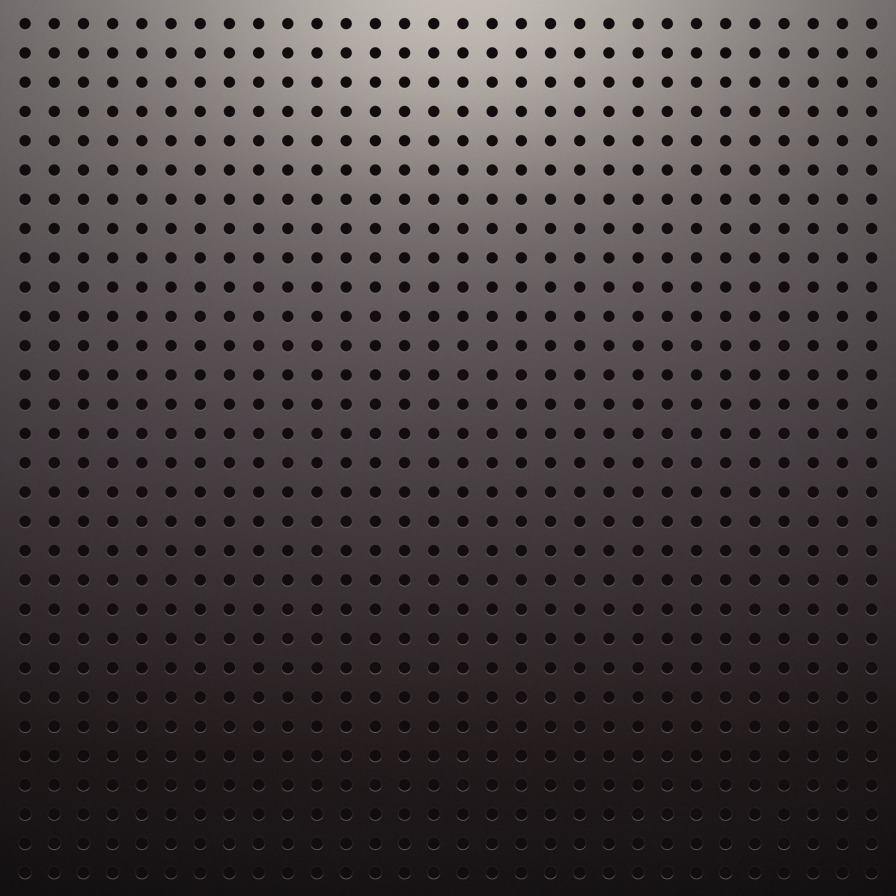
Reproduce this texture procedurally as a WebGL 2 fragment shader.

```glsl
#version 300 es
precision highp float;
// Perforated dark metal sheet: a vertical colour ramp with a soft glow at the
// top centre, punched by a regular grid of round holes. Each hole has a thin
// lit lower lip that shows more strongly where the sheet is dark.

uniform vec2 u_resolution;
out vec4 fragColor;

const vec2 HOLE_COUNT = vec2(30.0, 30.0);
const vec2 FIRST_HOLE = vec2(0.0280, 0.0262);
const vec2 PITCH = vec2(0.03258, 0.03267);
const float HOLE_RADIUS = 0.0063;
const float LIP_RADIUS = 0.0071;
const float LIP_WIDTH = 0.0010;
const float LIP_LIGHT_LOW = 0.27;
const float LIP_LIGHT_HIGH = 0.06;

const vec3 HOLE_COLOR = vec3(0.065, 0.050, 0.058);
const vec3 HOLE_TINT = vec3(0.035, 0.008, 0.010);
const vec3 GLOW_COLOR = vec3(0.26, 0.26, 0.235);
const vec2 GLOW_CENTER = vec2(0.52, 1.0);
const vec2 GLOW_SIZE = vec2(0.33, 0.21);
const float SIDE_SHADE = 0.15;
const float GRAIN = 0.008;

// Sheet colours at equal steps from bottom to top
const int STOPS = 7;
const vec3 RAMP[STOPS] = vec3[STOPS](
    vec3(0.085, 0.072, 0.080),
    vec3(0.140, 0.108, 0.112),
    vec3(0.225, 0.190, 0.200),
    vec3(0.302, 0.268, 0.285),
    vec3(0.378, 0.345, 0.355),
    vec3(0.450, 0.420, 0.420),
    vec3(0.500, 0.475, 0.475));

float hash(vec2 p) {
    vec3 q = fract(vec3(p.xyx) * 0.1031);
    q += dot(q, q.yzx + 33.33);
    return fract((q.x + q.y) * q.z);
}

vec3 sheetColor(vec2 uv) {
    float t = clamp(uv.y, 0.0, 1.0) * float(STOPS - 1);
    vec3 color = RAMP[0];
    for (int i = 1; i < STOPS; i++) {
        color = mix(color, RAMP[i], clamp(t - float(i - 1), 0.0, 1.0));
    }
    float side = 2.0 * uv.x - 1.0;
    color *= 1.0 - SIDE_SHADE * side * side;
    vec2 toGlow = (uv - GLOW_CENTER) / GLOW_SIZE;
    return color + GLOW_COLOR * exp(-dot(toGlow, toGlow));
}

void main() {
    vec2 uv = gl_FragCoord.xy / u_resolution;
    float soft = 0.75 / min(u_resolution.x, u_resolution.y);

    // Nearest hole and the offset from its centre
    vec2 cell = clamp(round((uv - FIRST_HOLE) / PITCH), vec2(0.0), HOLE_COUNT - 1.0);
    vec2 offset = uv - FIRST_HOLE - cell * PITCH;
    float dist = length(offset);
    float variation = hash(cell + 7.0);

    // Metal with fine grain
    vec3 color = sheetColor(uv);
    color += GRAIN * (hash(floor(uv * 512.0)) - 0.5);

    // Lit lip, strongest below the hole
    float lip = 1.0 - smoothstep(-soft, soft, abs(dist - LIP_RADIUS) - 0.5 * LIP_WIDTH);
    float below = smoothstep(0.1, 0.9, -offset.y / max(dist, 0.0001));
    float lipLight = mix(LIP_LIGHT_LOW, LIP_LIGHT_HIGH, smoothstep(0.0, 0.7, uv.y));
    color += lipLight * (0.85 + 0.3 * variation) * lip * mix(0.12, 1.0, below);

    // Punched hole, with a faint warm tint in some repeats
    float hole = 1.0 - smoothstep(-soft, soft, dist - HOLE_RADIUS);
    float warmth = smoothstep(0.6, 1.0, variation) * (1.0 - dist / HOLE_RADIUS);
    color = mix(color, HOLE_COLOR + HOLE_TINT * max(warmth, 0.0), hole);

    fragColor = vec4(color, 1.0);
}
```
